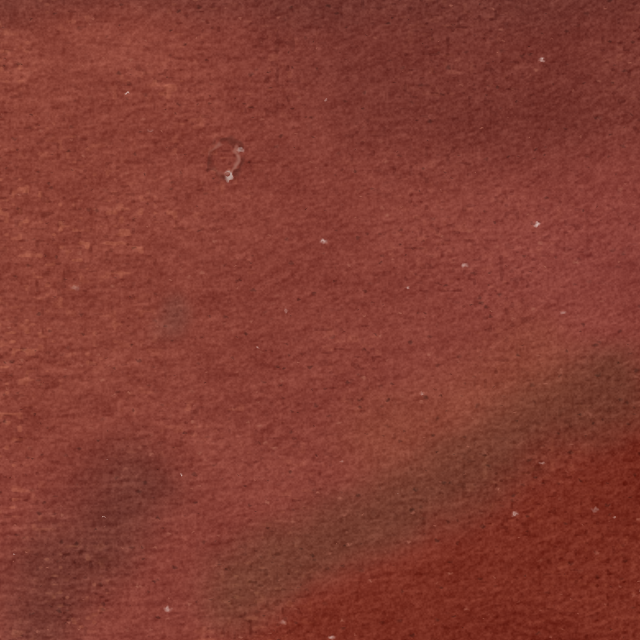
Reproduce this texture procedurally as a Shadertoy shader.

```glsl
float hash(vec2 p) {
    vec3 q = fract(vec3(p.xyx) * 0.1031);
    q += dot(q, q.yzx + 33.33);
    return fract((q.x + q.y) * q.z);
}

float noise(vec2 p) {
    vec2 i = floor(p), f = fract(p);
    f = f * f * (3.0 - 2.0 * f);
    float low = mix(hash(i), hash(i + vec2(1, 0)), f.x);
    float high = mix(hash(i + vec2(0, 1)), hash(i + vec2(1, 1)), f.x);
    return mix(low, high, f.y);
}

float fbm(vec2 p) {
    float sum = 0.0, weight = 0.5;
    for (int i = 0; i < 5; i++) {
        sum += weight * noise(p);
        p = mat2(1.6, 1.2, -1.2, 1.6) * p + 17.3;
        weight *= 0.5;
    }
    return sum;
}

float segment(vec2 p, vec2 a, vec2 b) {
    vec2 ab = b - a;
    return length(p - a - ab * clamp(dot(p - a, ab) / dot(ab, ab), 0.0, 1.0));
}

// Soft irregular marks scattered on a jittered grid
float specks(vec2 p, float cells, float density, float radius, float seed) {
    p += radius * 1.6 * (vec2(noise(p * 260.0), noise(p * 260.0 + 50.0)) - 0.5);
    vec2 home = floor(p * cells);
    float cover = 0.0;
    for (int y = -1; y <= 1; y++)
    for (int x = -1; x <= 1; x++) {
        vec2 id = home + vec2(x, y) + seed;
        vec2 jitter = vec2(hash(id + 3.1), hash(id + 8.7));
        vec2 d = p - (id - seed + jitter) / cells;
        float size = radius * mix(0.5, 1.4, hash(id + 5.9));
        float present = step(hash(id), density) * mix(0.3, 1.0, hash(id + 12.4));
        cover = max(cover, present * smoothstep(size * 1.6, 0.0, length(d * vec2(0.75, 1.15))));
    }
    return cover;
}

// Broad glazes of colour
vec3 glaze(vec2 p) {
    vec2 q = p + 0.11 * (vec2(fbm(p * 6.0), fbm(p * 6.0 + 40.0)) - 0.48);
    vec3 color = vec3(0.53, 0.25, 0.21);
    float orange = smoothstep(0.6, 0.05, q.x) * smoothstep(0.2, 0.45, q.y);
    color = mix(color, vec3(0.55, 0.27, 0.215), 0.6 * orange);
    float shade = smoothstep(0.25, 0.6, q.x) * smoothstep(0.73, 0.93, q.y + 0.1 * q.x);
    color = mix(color, vec3(0.44, 0.2, 0.17), 0.8 * shade);
    color = mix(color, vec3(0.43, 0.215, 0.185), 0.6 * smoothstep(0.93, 1.02, q.y));
    float rose = smoothstep(0.32, 0.0, length((q - vec2(0.95, 0.6)) * vec2(0.8, 1.3)));
    color = mix(color, vec3(0.535, 0.25, 0.22), rose);

    // Red corner below a diagonal olive band
    float below = 0.6 * q.x - q.y - 0.16;
    color = mix(color, vec3(0.47, 0.18, 0.13), smoothstep(-0.03, 0.15, below));
    float olive = smoothstep(0.09, 0.01, segment(q, vec2(0.39, 0.08), vec2(0.97, 0.4)));
    color = mix(color, vec3(0.425, 0.235, 0.175), 0.72 * olive);
    float ochre = smoothstep(0.12, 0.0, segment(q, vec2(0.62, 0.32), vec2(0.84, 0.41)));
    color = mix(color, vec3(0.55, 0.29, 0.21), 0.5 * ochre);

    // Grey shadow in the lower left
    float grey = smoothstep(0.13, 0.0, segment(q, vec2(0.05, 0.04), vec2(0.22, 0.25)));
    color = mix(color, vec3(0.42, 0.215, 0.18), 0.75 * grey);
    float haze = smoothstep(0.05, 0.0, length(q - vec2(0.25, 0.51)));
    return mix(color, vec3(0.47, 0.28, 0.24), 0.5 * haze);
}

void mainImage(out vec4 fragColor, in vec2 fragCoord) {
    vec2 p = fragCoord / iResolution.y;
    vec3 color = glaze(p);
    float left = smoothstep(0.65, 0.05, p.x);
    color += vec3(0.065, 0.055, 0.047) * (fbm(p * vec2(8.0, 11.0) + 5.0) - 0.48);

    // Short brush streaks, level at the left and rising to the right
    vec2 along = vec2(p.x, p.y - 0.22 * p.x * p.x);
    along.y += 0.006 * noise(p * 28.0);
    float streak = fbm(along * vec2(24.0, 85.0)) - 0.48;
    float hairs = noise(along * vec2(90.0, 270.0)) - 0.5;
    color += vec3(0.09, 0.072, 0.06) * streak * mix(0.6, 1.2, left);
    color += vec3(0.045, 0.038, 0.033) * hairs;

    // Worn canvas weave, broken into short runs
    vec2 thread = p + 0.012 * vec2(noise(p * 30.0), noise(p * 30.0 + 9.0));
    float weave = sin(thread.y * 390.0) * noise(p * vec2(45.0, 70.0) + 2.0)
                + 0.6 * sin(thread.x * 450.0) * noise(p * vec2(70.0, 45.0) + 8.0);
    float wear = smoothstep(0.35, 0.7, fbm(p * 6.0 + 70.0)) * mix(0.35, 1.0, max(left, 1.0 - p.y));
    color += vec3(0.03, 0.025, 0.02) * weave * wear;

    // Fine grain, with relief lit from the upper left
    float grain = noise(p * 210.0) + noise(p * 390.0 + 31.0) - 1.0;
    vec2 lit = vec2(-0.0016, 0.0018);
    float relief = noise(p * vec2(150.0, 180.0)) - noise((p + lit) * vec2(150.0, 180.0));
    color += vec3(0.052, 0.046, 0.042) * grain;
    color += vec3(0.055, 0.048, 0.043) * relief;

    // Rubbed flecks and worn hollows
    float patches = smoothstep(0.38, 0.65, fbm(p * 9.0 + 23.0));
    float rubbed = smoothstep(0.66, 0.95, noise(p * vec2(95.0, 150.0) + 14.0));
    float hollow = smoothstep(0.7, 0.95, noise(p * vec2(120.0, 165.0) + 63.0));
    color += vec3(0.08, 0.07, 0.045) * rubbed * patches * mix(0.4, 1.0, left);
    color -= vec3(0.065, 0.045, 0.038) * hollow * mix(0.4, 1.0, patches);

    // Dark pits and pale dust
    color *= 1.0 - 0.28 * specks(p, 62.0, 0.16, 0.0023, 11.0);
    color = mix(color, vec3(0.66, 0.40, 0.33), 0.75 * specks(p, 55.0, 0.1, 0.0022, 57.0));
    color = mix(color, vec3(0.82, 0.70, 0.67), specks(p, 24.0, 0.05, 0.0029, 91.0));

    // Small chipped blister
    vec2 b = (p - vec2(0.352, 0.752)) * vec2(1.0, 0.85);
    b += 0.009 * (vec2(noise(p * 80.0), noise(p * 80.0 + 20.0)) - 0.5);
    float broken = smoothstep(0.4, 0.7, noise(p * 100.0 + 6.0));
    color *= 1.0 - 0.18 * (1.0 - broken) * smoothstep(0.007, 0.0, abs(length(b) - 0.026));
    float rim = smoothstep(0.005, 0.0, abs(length(b) - 0.021));
    color = mix(color, vec3(0.66, 0.46, 0.41), 0.65 * rim * broken);
    float chip = smoothstep(0.011, 0.004, length(b - vec2(0.004, -0.023)));
    color = mix(color, vec3(0.78, 0.71, 0.68), 0.8 * chip * smoothstep(0.35, 0.6, noise(p * 180.0)));

    fragColor = vec4(clamp(color, 0.0, 1.0), 1.0);
}
```
